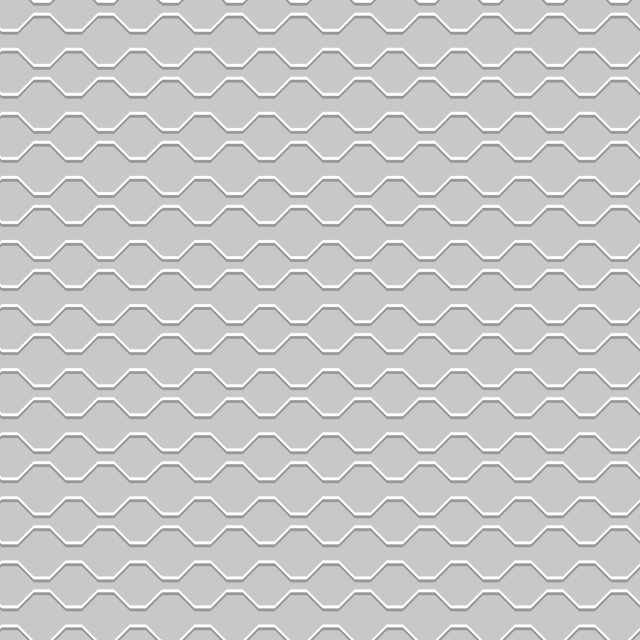
Give the GLSL for this pattern, as a Shadertoy shader.

```glsl
// Embossed grey sheet with rows of trapezoid waves, alternate rows shifted by half a wave.

const vec2  PERIOD       = vec2(0.1001, 0.1001); // wave length, height of a row pair
const float CREST_X      = 0.0664;               // centre of the first crest
const float AMPLITUDE    = 0.0126;               // half height of a wave
const float FIRST_ROW    = 0.0348;               // midline depth below the top edge
const float ROW_GAP      = 0.0548;               // distance to the second row of a pair
const float LIGHT_WIDTH  = 0.0047;               // vertical thickness of the highlight
const float SHADOW_WIDTH = 0.0044;               // vertical thickness of the shadow
const float SEAM_X       = 0.2513;               // slight misalignment left of this line
const float SEAM_SHIFT   = 0.0011;

const vec3 SHEET     = vec3(0.784);
const vec3 HIGHLIGHT = vec3(0.995);
const vec3 SHADOW    = vec3(0.590);

// Flat crest, straight flank, flat trough, each a quarter period; range -1 to 1.
float trapezoidWave(float phase) {
    float fromCrest = abs(fract(phase + 0.5) - 0.5);
    return clamp(2.0 - 8.0 * fromCrest, -1.0, 1.0);
}

// Antialiased coverage of the interval from lo to hi.
float band(float d, float lo, float hi, float pixel) {
    return clamp((d - lo) / pixel + 0.5, 0.0, 1.0)
         * clamp((hi - d) / pixel + 0.5, 0.0, 1.0);
}

void mainImage(out vec4 fragColor, in vec2 fragCoord) {
    vec2 p = fragCoord / iResolution.y;
    float pixel = 1.2 / iResolution.y;
    float depth = 1.0 - p.y;
    float x = p.x - CREST_X + (p.x < SEAM_X ? SEAM_SHIFT : 0.0);

    vec3 color = SHEET;
    for (int row = 0; row < 2; row++) {
        float r = float(row);

        // Signed depth below the nearest copy of this row
        float wave = AMPLITUDE * trapezoidWave(x / PERIOD.x + 0.5 * r);
        float d = depth - FIRST_ROW - ROW_GAP * r + wave;
        d = mod(d + 0.5 * PERIOD.y, PERIOD.y) - 0.5 * PERIOD.y;

        // Shadow below, highlight on top
        float edge = 0.5 * LIGHT_WIDTH;
        color = mix(color, SHADOW, band(d, 0.0, edge + SHADOW_WIDTH, pixel));
        color = mix(color, HIGHLIGHT, band(d, -edge, edge, pixel));
    }
    fragColor = vec4(color, 1.0);
}
```
